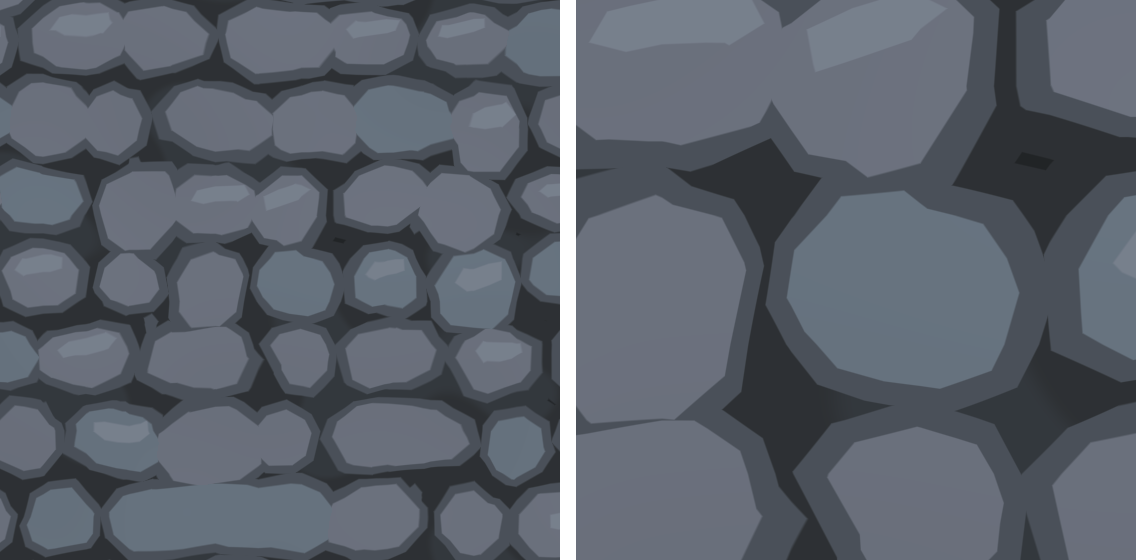
Left: the whole. Right: its middle third, enlarged.
A Shadertoy shader for this texture:

```glsl
// Draws a flat-shaded wall of faceted slate stones with mortar rims and dark gaps.

const vec3 STONE_GREY = vec3(0.416, 0.438, 0.486);
const vec3 STONE_BLUE = vec3(0.398, 0.445, 0.492);
const vec3 HIGHLIGHT  = vec3(0.468, 0.500, 0.550);
const vec3 MORTAR     = vec3(0.290, 0.314, 0.348);
const vec3 GAP_DARK   = vec3(0.178, 0.190, 0.203);
const vec3 GAP_SOFT   = vec3(0.200, 0.218, 0.238);
const vec3 GAP_DEEP   = vec3(0.130, 0.140, 0.150);

const float ROW_HEIGHT   = 0.143;  // spacing of the courses
const float HALF_GAP     = 0.0165; // half the space between stones
const float RIM          = 0.0155; // mortar width around a stone
const float RIM_VARIANCE = 0.012;
const float BEND_SCALE   = 13.0;   // density of the kinks in the outlines
const float BEND_AMOUNT  = 0.022;
const float REACH        = 0.060;  // farthest distance measured
const float TAU          = 6.2831853;

float rand(vec2 id, float salt) {
    vec2 p = id + salt * vec2(37.7, 17.3);
    vec3 q = fract(p.xyx * 0.1031);
    q += dot(q, q.yzx + 33.33);
    return fract((q.x + q.y) * q.z);
}

float slope(vec2 corner, vec2 offset) {
    float a = TAU * rand(corner, 5.0);
    return dot(vec2(cos(a), sin(a)), offset);
}

float gradientNoise(vec2 p) {
    vec2 i = floor(p), f = p - i, e = vec2(0.0, 1.0);
    vec2 u = f * f * f * (f * (f * 6.0 - 15.0) + 10.0);
    return mix(mix(slope(i, f), slope(i + e.yx, f - e.yx), u.x),
               mix(slope(i + e, f - e), slope(i + 1.0, f - 1.0), u.x), u.y);
}

vec2 randomShift(vec2 id) {
    return vec2(rand(id, 1.0), rand(id, 2.0)) - 0.5;
}

// Piecewise linear warp over triangles: straight edges become broken lines.
vec2 bend(vec2 p) {
    p *= BEND_SCALE;
    vec2 i = floor(p), f = p - i;
    vec2 side = f.x > f.y ? vec2(1.0, 0.0) : vec2(0.0, 1.0);
    float hi = max(f.x, f.y), lo = min(f.x, f.y);
    return randomShift(i) * (1.0 - hi) + randomShift(i + side) * (hi - lo)
         + randomShift(i + 1.0) * lo;
}

// Distance to a stretched irregular polygon.
float facetedShape(vec2 q, vec2 extent, int sides, vec2 id, float salt) {
    float radius = min(extent.x, extent.y);
    vec2 cap = min(extent, vec2(1.35 * radius));
    vec2 core = extent - cap;
    q = (q - clamp(q, -core, core)) * radius / cap;
    float phase = rand(id, salt), d = -1.0;
    for (int k = 0; k < sides; k++) {
        float s = salt + float(k) + 1.0;
        float a = TAU * (float(k) + phase + 0.35 * rand(id, s)) / float(sides);
        float support = radius * (1.0 - 0.12 * rand(id, s + 20.0));
        d = max(d, dot(q, vec2(cos(a), sin(a))) - support);
    }
    return d;
}

void mainImage(out vec4 fragColor, in vec2 fragCoord) {
    float pixel = 1.0 / iResolution.y;
    vec2 uv = fragCoord * pixel;
    vec2 p = uv + BEND_AMOUNT * bend(uv);
    p.y += 0.018 * gradientNoise(uv * 3.0 + 7.0);

    // Nearest stone among this course and its neighbours
    float d = REACH;
    vec2 stoneId = vec2(0.0), local = vec2(0.0), size = vec2(0.1);
    for (int r = -1; r <= 1; r++) {
        float row = floor(p.y / ROW_HEIGHT) + float(r);
        float x = -0.2 * rand(vec2(row, 50.0), 3.0);
        for (int k = 0; k < 12; k++) {
            vec2 id = vec2(row, float(k));
            float slab = step(0.74, rand(id, 4.0));
            float width = mix(0.13, 0.20, rand(id, 6.0)) + 0.2 * slab * rand(id, 7.0);
            vec2 center = vec2(x + 0.5 * width, (row + 0.5) * ROW_HEIGHT);
            center.y += 0.012 * (rand(id, 8.0) - 0.5);
            vec2 extent = 0.5 * vec2(width, ROW_HEIGHT) - HALF_GAP;
            extent *= mix(0.93, 1.07, rand(id, 9.0));
            x += width;

            // Some stones grow into the next one or the one below
            vec2 growth = vec2(0.024, 0.018)
                        * step(vec2(0.76, 0.84), vec2(rand(id, 10.0), rand(id, 11.0)));
            center += growth * vec2(1.0, -1.0);
            extent += growth;

            vec2 q = p - center;
            if (any(greaterThan(abs(q), extent + REACH))) continue;
            float stone = facetedShape(q, extent, 9, id, 30.0);
            if (stone < d) { d = stone; stoneId = id; local = q; size = extent; }
        }
    }

    // Dark gaps with stray mortar chips
    float shade = gradientNoise(uv * 4.0 + 31.0);
    vec3 gap = mix(GAP_DARK, GAP_SOFT, smoothstep(0.06, 0.12, shade));
    gap = mix(gap, GAP_DEEP, smoothstep(-pixel, pixel, d - RIM - 0.026));
    vec2 cell = floor(p / 0.16);
    vec2 chipAt = p - (cell + 0.5 + 0.5 * randomShift(cell)) * 0.16;
    float chip = facetedShape(chipAt, vec2(0.012, 0.018), 5, cell, 70.0);
    chip += step(0.35, rand(cell, 12.0));
    gap = mix(MORTAR, gap, smoothstep(-pixel, pixel, chip));

    // Stone face with a tilted highlight streak
    vec3 face = mix(STONE_GREY, STONE_BLUE, step(0.76, rand(stoneId, 13.0)));
    face *= 1.0 + 0.05 * gradientNoise(uv * 2.5 + 3.0);
    vec2 streakAt = local - size * vec2(0.3 * (rand(stoneId, 14.0) - 0.5), 0.38);
    streakAt.y -= 0.14 * streakAt.x;
    float streak = facetedShape(streakAt, size * vec2(0.6, 0.26), 5, stoneId, 90.0);
    streak += step(0.36, rand(stoneId, 15.0));
    face = mix(HIGHLIGHT, face, smoothstep(-pixel, pixel, streak));

    // Layers: face, mortar rim, gap
    float rim = RIM + RIM_VARIANCE * gradientNoise(uv * 5.0);
    vec3 color = mix(face, MORTAR, smoothstep(-pixel, pixel, d));
    color = mix(color, gap, smoothstep(-pixel, pixel, d - rim));
    fragColor = vec4(color, 1.0);
}
```
